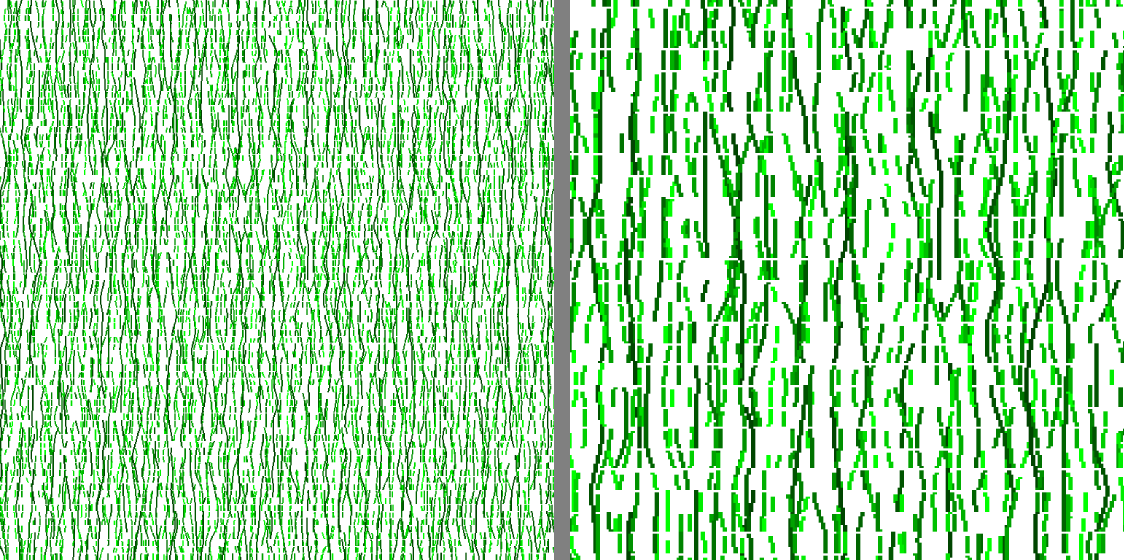
Left, the full canvas; right, a detail of the centre.
A Shadertoy shader for this pattern:

```glsl
#define GRID 768.0        // fine cells along the canvas height
#define ROW 9.6           // dash row height, in cells
#define SPACING 3.6       // mean distance between strands, in cells
#define DASH_WIDTH 2.0    // in cells
#define SHADES 13.0       // strands per colour cycle
#define SLOW_SWAY 6.0     // long wander amplitude, in cells
#define FAST_SWAY 3.0     // short wander amplitude, in cells
#define DARK_FILL 0.86    // chance of a dash on the darkest strand
#define BRIGHT_FILL 0.58  // chance of a dash on the brightest strand
#define DARK_GREEN vec3(0.0, 0.27, 0.0)
#define BRIGHT_GREEN vec3(0.0, 1.0, 0.0)
#define PAPER vec3(1.0)

const int REACH = 4;      // neighbouring strands to test
const int SAMPLES = 3;    // antialiasing samples per axis

float hash(vec2 p) {
    vec3 q = fract(vec3(p.xyx) * 0.1031);
    q += dot(q, q.yzx + 33.33);
    return fract((q.x + q.y) * q.z);
}

// Smooth noise along a strand, from -1 to 1
float sway(float strand, float t) {
    float k = floor(t);
    float f = fract(t);
    float a = hash(vec2(strand, k));
    float b = hash(vec2(strand, k + 1.0));
    return 2.0 * mix(a, b, f * f * (3.0 - 2.0 * f)) - 1.0;
}

float strandCentre(float strand, float row) {
    return (strand + 0.5) * SPACING
         + SLOW_SWAY * sway(strand + 300.0, row / 7.0)
         + FAST_SWAY * sway(strand + 700.0, row / 2.5);
}

// Colour of one fine cell: the last strand covering it wins
vec3 cellColour(vec2 cell) {
    vec3 colour = PAPER;
    float rowPosition = (cell.y + 0.5) / ROW;
    float row = floor(rowPosition);
    float along = fract(rowPosition);
    float home = floor(cell.x / SPACING);

    for (int i = -REACH; i <= REACH; i++) {
        float strand = home + float(i);
        float across = cell.x - floor(strandCentre(strand, rowPosition) - 0.5 * DASH_WIDTH);
        if (across < 0.0 || across >= DASH_WIDTH) continue;

        // Dark strands run on, bright ones break into short dashes
        float shade = mod(strand * 5.0, SHADES) / (SHADES - 1.0);
        float fill = mix(DARK_FILL, BRIGHT_FILL, shade);
        float dashLength = 1.0 - 0.4 * shade * hash(vec2(row + 90.0, strand + 40.0));
        if (hash(vec2(strand + 1100.0, row)) < fill && along < dashLength) {
            colour = mix(DARK_GREEN, BRIGHT_GREEN, shade);
        }
    }
    return colour;
}

void mainImage(out vec4 fragColor, in vec2 fragCoord) {
    // Average the cells under the pixel to smooth the edges
    vec3 total = vec3(0.0);
    for (int y = 0; y < SAMPLES; y++) {
        for (int x = 0; x < SAMPLES; x++) {
            vec2 offset = (vec2(x, y) + 0.5) / float(SAMPLES) - 0.5;
            vec2 position = (fragCoord + offset) / iResolution.y;
            total += cellColour(floor(position * GRID));
        }
    }
    fragColor = vec4(total / float(SAMPLES * SAMPLES), 1.0);
}
```
